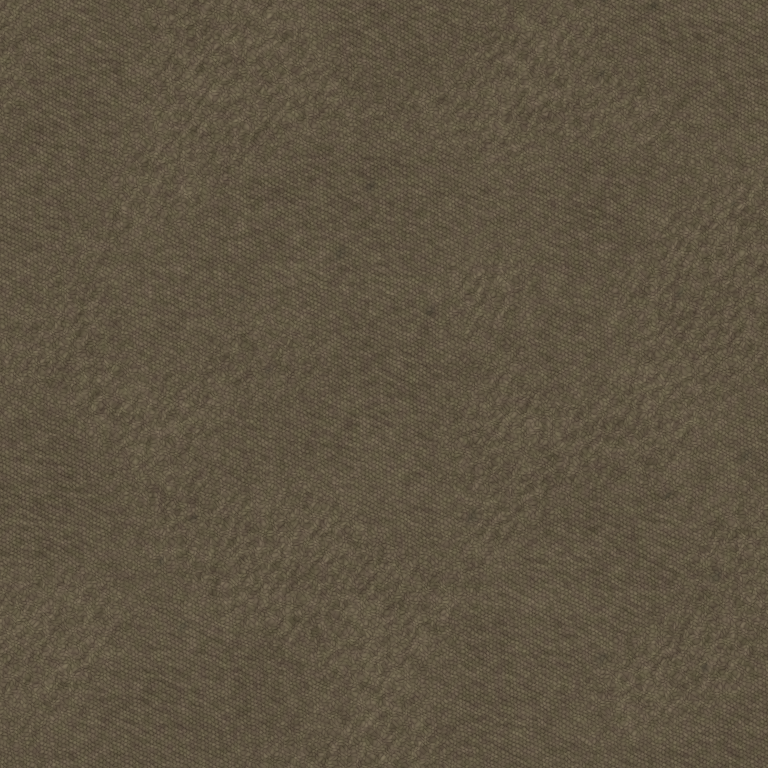
A WebGL 2 fragment shader for this texture:

```glsl
#version 300 es
precision highp float;

uniform vec2 u_resolution;
out vec4 fragColor;

const float PI = 3.14159265;

// Colours
const vec3 BASE_COLOR = vec3(0.370, 0.329, 0.259);
const vec3 TONE_STEP = vec3(0.040, 0.039, 0.032);
const vec3 HUE_SHIFT = vec3(-0.009, 0.004, -0.012);
const vec3 DARK_FLECK = vec3(0.25, 0.235, 0.19);
const vec3 LIGHT_FLECK = vec3(0.46, 0.42, 0.33);

// Weave
const vec2 THREADS = vec2(182.0, 210.0);
const float WEAVE_ANGLE = -0.48;
const float WEAVE_MEAN = 0.405;
const float WEAVE_DEPTH = 2.1;
const float THREAD_SLOPE = 1.0;
const float THREAD_VARIATION = 1.9;
const float WARP_FREQ = 85.0;
const float WARP_AMOUNT = 0.0042;

// Patches, nap and creases
const float PATCH_FREQ = 4.6;
const float PEBBLE_ANGLE = 0.95;
const vec2 PEBBLE_FREQ = vec2(62.0, 125.0);
const float TWILL_ANGLE = -0.48;
const vec2 TWILL_FREQ = vec2(58.0, 150.0);
const vec2 LIGHT_OFFSET = vec2(-0.0018, 0.0024);
const float NAP_DEPTH = 1.05;
const float RELIEF_DEPTH = 0.9;
const float CLOUD_DEPTH = 0.42;

// Flecks
const float FLECK_GRID = 10.0;
const float FLECK_CHANCE = 0.35;
const float FLECK_RADIUS = 0.009;

vec2 hash2(vec2 cell) {
    uvec2 k = uvec2(ivec2(cell) + 4096);
    uint h = k.x * 1597334677u ^ k.y * 3812015801u;
    h = (h ^ (h >> 15)) * 2246822519u;
    h ^= h >> 13;
    uint g = h * 3266489917u;
    g ^= g >> 16;
    return vec2(h & 65535u, g & 65535u) / 65535.0;
}

float gradientAt(vec2 cell, vec2 offset) {
    float angle = 2.0 * PI * hash2(cell).x;
    return dot(vec2(cos(angle), sin(angle)), offset);
}

float gradientNoise(vec2 p) {
    vec2 i = floor(p), f = p - i;
    vec2 w = f * f * f * (f * (f * 6.0 - 15.0) + 10.0);
    float low = mix(gradientAt(i, f), gradientAt(i + vec2(1, 0), f - vec2(1, 0)), w.x);
    float high = mix(gradientAt(i + vec2(0, 1), f - vec2(0, 1)),
                     gradientAt(i + vec2(1, 1), f - vec2(1, 1)), w.x);
    return 1.4 * mix(low, high, w.y);
}

vec2 rotate(vec2 p, float angle) {
    float c = cos(angle), s = sin(angle);
    return vec2(c * p.x + s * p.y, c * p.y - s * p.x);
}

// Height of the nap: upright pebbles or slanting twill lines
float nap(vec2 p, float pebbly) {
    float pebble = gradientNoise(rotate(p, PEBBLE_ANGLE) * PEBBLE_FREQ);
    float twill = gradientNoise(rotate(p, TWILL_ANGLE) * TWILL_FREQ + 31.0);
    return mix(0.9 * twill, pebble, pebbly);
}

// Staggered round thread crossings, lit from one side, each with its own tone
float weave(vec2 p) {
    vec2 q = rotate(p, WEAVE_ANGLE) * THREADS;
    q.x += 0.5 * mod(floor(q.y), 2.0);
    vec2 cell = floor(q);
    vec2 local = q - cell - 0.5;
    float bump = cos(PI * local.x) * cos(PI * local.y);
    float tone = (hash2(cell + 700.0).y - 0.5) * THREAD_VARIATION;
    float slope = (local.y - 0.5 * local.x) * THREAD_SLOPE;
    return (bump - WEAVE_MEAN) * WEAVE_DEPTH + tone * bump + slope;
}

// Sparse soft flecks: x is dark cover, y is light cover
vec2 flecks(vec2 p) {
    vec2 home = floor(p * FLECK_GRID), cover = vec2(0.0);
    for (int y = -1; y <= 1; y++)
    for (int x = -1; x <= 1; x++) {
        vec2 cell = home + vec2(x, y);
        vec2 kind = hash2(cell + 211.0);
        vec2 center = (cell + hash2(cell + 97.0)) / FLECK_GRID;
        vec2 d = rotate(p - center, PEBBLE_ANGLE) * vec2(0.75, 1.2);
        float radius = FLECK_RADIUS * mix(0.6, 1.3, kind.y);
        float fade = step(kind.x, FLECK_CHANCE) * exp(-2.5 * dot(d, d) / (radius * radius));
        cover = max(cover, kind.x < 0.55 * FLECK_CHANCE ? vec2(fade, 0) : vec2(0, fade));
    }
    return cover;
}

void main() {
    vec2 p = gl_FragCoord.xy / u_resolution;

    float pebbly = smoothstep(-0.3, 0.3, gradientNoise(p * PATCH_FREQ + 5.3));
    vec2 warp = vec2(gradientNoise(p * WARP_FREQ), gradientNoise(p * WARP_FREQ + 83.0));
    vec2 cloth = p + warp * WARP_AMOUNT * mix(0.4, 1.0, pebbly);

    float height = nap(cloth, pebbly);
    float relief = height - nap(cloth + LIGHT_OFFSET, pebbly);
    float cloud = 0.7 * gradientNoise(p * 7.0 + 17.0) + gradientNoise(p * 30.0 + 41.0);

    float tone = weave(cloth) * mix(1.05, 0.95, pebbly);
    tone += height * NAP_DEPTH + relief * RELIEF_DEPTH + cloud * CLOUD_DEPTH;
    tone += 0.15 * (pebbly - 0.5);

    vec3 color = BASE_COLOR + TONE_STEP * tone;
    color += HUE_SHIFT * gradientNoise(p * 70.0 + 63.0);

    vec2 cover = flecks(cloth);
    color = mix(color, DARK_FLECK + 0.5 * TONE_STEP * tone, 0.5 * cover.x);
    color = mix(color, LIGHT_FLECK + 0.5 * TONE_STEP * tone, 0.35 * cover.y);
    fragColor = vec4(color, 1.0);
}
```
